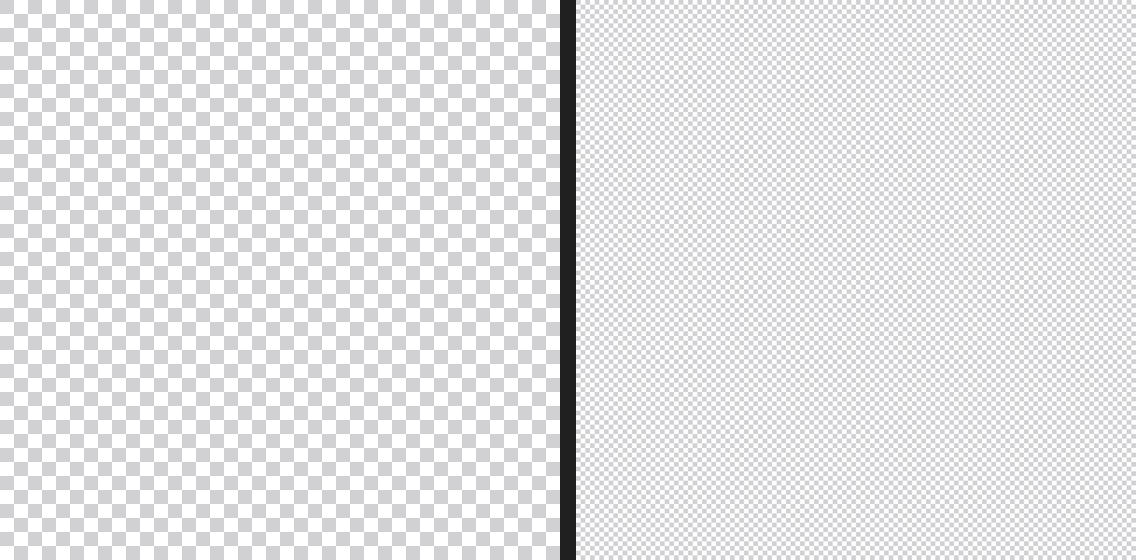
Left: one tile. Right: repeated 3 by 3.
Reproduce this pattern procedurally as a Shadertoy shader.

```glsl
#define CELLS 40.0
#define SOFTNESS 0.03
#define GRAY vec3(0.82, 0.82, 0.83)
#define WHITE vec3(1.0)

// Signed distance to the nearest cell border, positive inside gray squares
float checkerDistance(vec2 p) {
    vec2 cell = floor(p);
    vec2 fromCenter = abs(fract(p) - 0.5);
    float toBorder = 0.5 - max(fromCenter.x, fromCenter.y);
    float side = mod(cell.x + cell.y, 2.0) * 2.0 - 1.0;
    return toBorder * side;
}

void mainImage(out vec4 fragColor, in vec2 fragCoord) {
    // An even cell count keeps the alternation continuous across every edge
    vec2 p = fragCoord / iResolution.xy * CELLS;

    // Borders blend over at least one pixel
    float pixel = CELLS / min(iResolution.x, iResolution.y);
    float blend = max(SOFTNESS, 0.5 * pixel);
    float coverage = clamp(0.5 + 0.5 * checkerDistance(p) / blend, 0.0, 1.0);

    fragColor = vec4(mix(WHITE, GRAY, coverage), 1.0);
}
```
